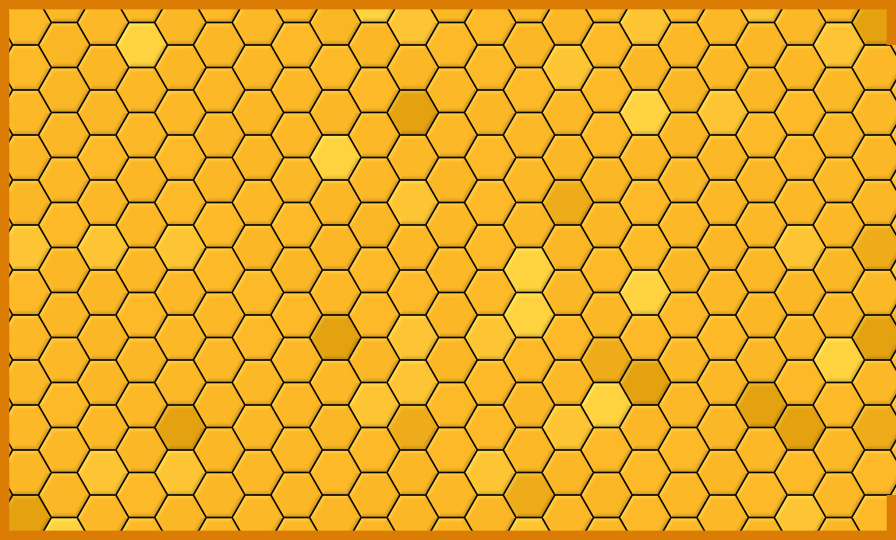
A WebGL 2 fragment shader for this pattern:

```glsl
#version 300 es
precision highp float;
// Honeycomb of flat-topped golden hexagons with thin black seams and an amber frame.
// Two interleaved rectangular lattices give the nearest cell; a hash picks its tone
// and the nearest face of the hexagon sets a soft bevel.

uniform vec2 u_resolution;
out vec4 fragColor;

#define ROWS 12.0          // cells down the canvas
#define ASPECT 1.6696      // canvas width in canvas heights
#define FIRST_COLUMN 0.571 // centre of the first column, in rows
#define SEAM 0.037         // seam width, in rows
#define BEVEL 0.13         // bevel width, in rows
#define FRAME 0.0174       // frame width, in canvas heights
#define GOLD vec3(0.988, 0.722, 0.150)
#define PALE vec3(1.000, 0.825, 0.250)
#define OCHRE vec3(0.895, 0.635, 0.065)
#define AMBER vec3(0.860, 0.490, 0.020)
#define INK vec3(0.030, 0.020, 0.005)

const vec2 PERIOD = vec2(1.7320508, 1.0);

float hash(vec2 p) {
    return fract(sin(dot(p, vec2(127.1, 311.7))) * 43758.5453);
}

// Offset from the centre of the nearest hexagon.
vec2 hexLocal(vec2 q) {
    vec2 a = mod(q + 0.5 * PERIOD, PERIOD) - 0.5 * PERIOD;
    vec2 b = mod(q, PERIOD) - 0.5 * PERIOD;
    return dot(a, a) < dot(b, b) ? a : b;
}

// Most cells are plain gold; a few are paler or darker in two strengths.
vec3 cellTone(vec2 id) {
    float pick = hash(id);
    float drift = hash(id + 17.3) - 0.5;
    vec3 tone = GOLD + 0.012 * drift;
    if (pick < 0.025) tone = OCHRE;
    else if (pick < 0.060) tone = mix(GOLD, OCHRE, 0.55);
    else if (pick > 0.970) tone = PALE;
    else if (pick > 0.910) tone = mix(GOLD, PALE, 0.50);
    return tone;
}

// Coverage of the region where d is negative.
float cover(float d, float pixel) {
    return clamp(0.5 - d / pixel, 0.0, 1.0);
}

void main() {
    vec2 p = gl_FragCoord.xy / u_resolution * vec2(ASPECT, 1.0);
    float pixel = 1.0 / u_resolution.y;

    // Cell lookup
    vec2 q = p * ROWS - vec2(FIRST_COLUMN, 0.5);
    vec2 local = hexLocal(q);
    vec2 id = round((q - local) * 2.0 / PERIOD);

    // Distance to the nearest face and that face's outward normal
    vec2 m = abs(local);
    float slant = dot(m, vec2(0.8660254, 0.5));
    float inset = 0.5 - max(m.y, slant);
    vec2 side = vec2(local.x < 0.0 ? -1.0 : 1.0, local.y < 0.0 ? -1.0 : 1.0);
    vec2 normal = side * (m.y > slant ? vec2(0.0, 1.0) : vec2(0.8660254, 0.5));

    // Bevel lit from the upper left
    vec3 color = cellTone(id);
    float facing = dot(normal, normalize(vec2(-0.6, 0.8)));
    float rim = 1.0 - smoothstep(0.0, BEVEL, inset);
    color += vec3(0.03, 0.11, 0.15) * rim * max(facing, 0.0);
    color *= 1.0 - 0.20 * rim * max(-facing, 0.0);

    // Seams
    color = mix(color, INK, cover(inset - 0.5 * SEAM, ROWS * pixel));

    // Frame: left, top and bottom, with the right side only beside the end rows
    float edge = min(p.x, min(p.y, 1.0 - p.y));
    float endRow = min(p.y, 1.0 - p.y) - 1.0 / ROWS;
    float rightStub = max(ASPECT - p.x - FRAME, endRow);
    color = mix(color, AMBER, cover(min(edge - FRAME, rightStub), pixel));

    fragColor = vec4(color, 1.0);
}
```
